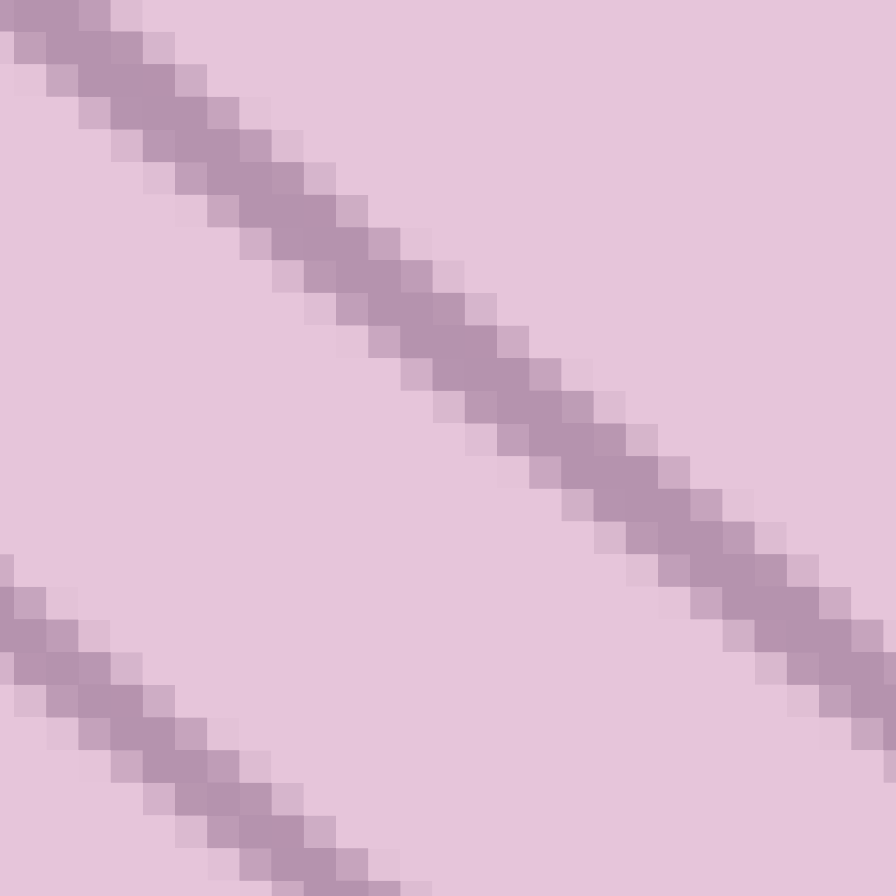
Reproduce this pattern procedurally as a Shadertoy shader.

```glsl
const vec3 GROUND = vec3(0.902, 0.773, 0.855);
const vec3 STRIPE = vec3(0.710, 0.576, 0.682);

const vec2 CELL = vec2(0.03594, 0.03646);      // size of one mosaic block
const vec2 GRID_ORIGIN = vec2(0.0156, 0.0169); // corner of a block
const float NORMAL_ANGLE = 0.8895;             // direction across the stripes
const int STRIPE_COUNT = 2;
const float FIRST_OFFSET = 0.240;              // lower stripe, from the origin
const float SPACING = 0.554;
const float FIRST_HALF_WIDTH = 0.0400;
const float WIDTH_GROWTH = 0.0068;             // upper stripe is wider
const float EDGE_SOFTNESS = 0.0253;            // half the ramp of a block's coverage

// Block centre, sliding to the next one over a single pixel at each border
vec2 mosaic(vec2 uv) {
    vec2 grid = (uv - GRID_ORIGIN) / CELL - 0.5;
    vec2 pixel = 1.0 / (iResolution.xy * CELL);
    vec2 slide = clamp((fract(grid) - 0.5) / pixel + 0.5, 0.0, 1.0);
    return (floor(grid) + slide + 0.5) * CELL + GRID_ORIGIN;
}

float stripeCoverage(float across, float centre, float halfWidth) {
    float edge = abs(across - centre) - halfWidth;
    return 1.0 - smoothstep(-EDGE_SOFTNESS, EDGE_SOFTNESS, edge);
}

void mainImage(out vec4 fragColor, in vec2 fragCoord) {
    vec2 p = mosaic(fragCoord / iResolution.xy);
    float across = dot(p, vec2(cos(NORMAL_ANGLE), sin(NORMAL_ANGLE)));

    // Parallel diagonal stripes
    float ink = 0.0;
    for (int i = 0; i < STRIPE_COUNT; i++) {
        float k = float(i);
        ink = max(ink, stripeCoverage(across, FIRST_OFFSET + k * SPACING,
                                      FIRST_HALF_WIDTH + k * WIDTH_GROWTH));
    }

    fragColor = vec4(mix(GROUND, STRIPE, ink), 1.0);
}
```
